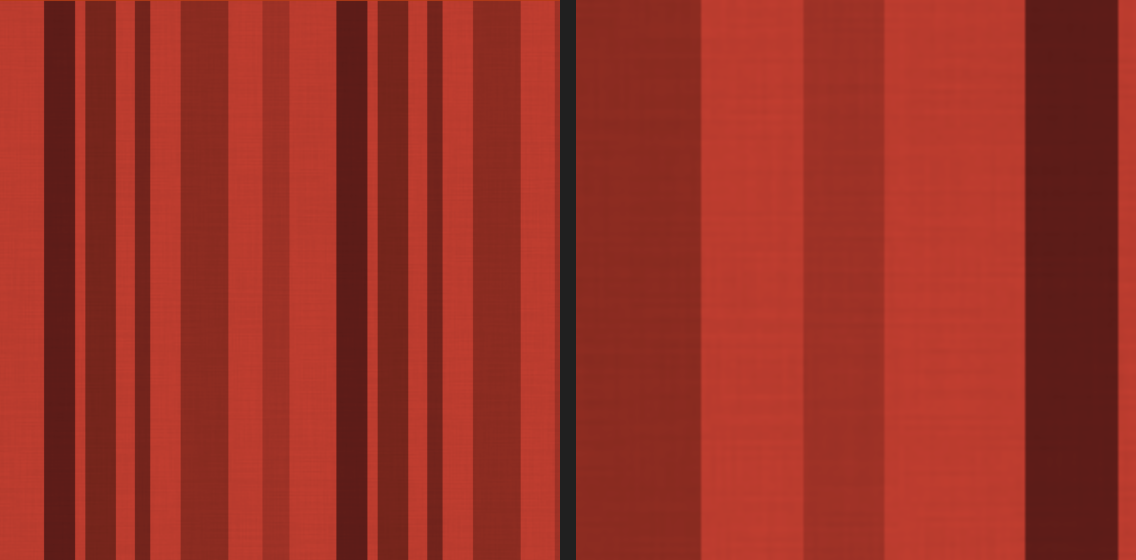
Left: the whole. Right: its middle third, enlarged.
A Shadertoy shader for this pattern:

```glsl
// Red woven cloth with uneven vertical stripes in darker reds

float hash(vec2 p) {
    return fract(sin(dot(p, vec2(127.1, 311.7))) * 43758.5453);
}

float noise(vec2 p) {
    vec2 i = floor(p), f = fract(p);
    f = f * f * (3.0 - 2.0 * f);
    return mix(mix(hash(i), hash(i + vec2(1, 0)), f.x),
               mix(hash(i + vec2(0, 1)), hash(i + vec2(1, 1)), f.x), f.y);
}

// Coverage of a stripe that recurs once per period
float stripe(float x, float centre, float halfWidth) {
    float period = 0.522;
    float d = abs(mod(x - centre + 0.5 * period, period) - 0.5 * period) - halfWidth;
    float blur = max(0.8 / iResolution.y, 0.0012);
    return 1.0 - smoothstep(-blur, blur, d);
}

// Fine crossed threads, centred on zero
float weave(vec2 uv) {
    float weft = noise(uv * vec2(18.0, 330.0)) - 0.5;
    float warp = noise(uv * vec2(330.0, 18.0) + 57.0) - 0.5;
    float grain = noise(uv * 260.0 + 91.0) - 0.5;
    return 0.5 * weft + 0.35 * warp + 0.25 * grain;
}

void mainImage(out vec4 fragColor, in vec2 fragCoord) {
    vec2 uv = fragCoord / iResolution.y;

    // Ground and stripes, from left to right
    vec3 color = vec3(0.735, 0.235, 0.182);
    color = mix(color, vec3(0.365, 0.110, 0.094), stripe(uv.x, 0.1064, 0.0277));
    color = mix(color, vec3(0.460, 0.145, 0.108), stripe(uv.x, 0.1797, 0.0273));
    color = mix(color, vec3(0.450, 0.140, 0.110), stripe(uv.x, 0.2546, 0.0137));
    color = mix(color, vec3(0.545, 0.170, 0.128), stripe(uv.x, 0.3652, 0.0426));
    color = mix(color, vec3(0.620, 0.195, 0.150), stripe(uv.x, 0.4928, 0.0241));

    // Thread texture and faint broad unevenness
    color *= 1.0 + 0.065 * weave(uv) + 0.015 * (noise(uv * 7.0) - 0.5);

    // Thin orange selvedge along the top
    float edge = 0.8 / iResolution.y;
    color = mix(color, vec3(0.72, 0.24, 0.08), smoothstep(0.9985 - edge, 0.9985 + edge, uv.y));

    fragColor = vec4(color, 1.0);
}
```
